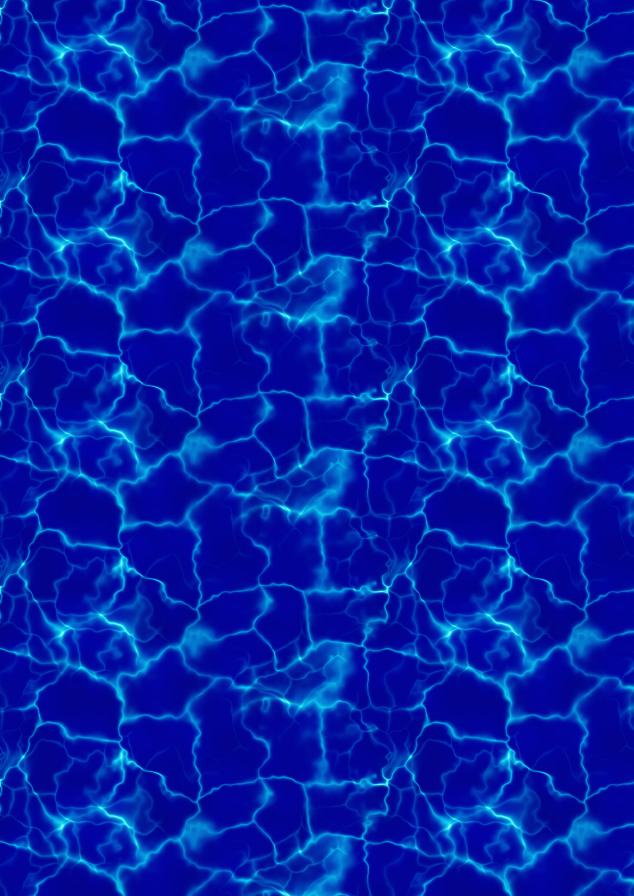
This texture is drawn by a Shadertoy shader. Its source:

```glsl
// Tiled water caustics: a warped web of cyan light over deep blue.

#define REPEATS vec2(1.637, 4.646) // tiles across and down
#define TILE vec2(2.0, 1.0)        // tile size in pattern units
#define WARP 0.30                  // bending of the filaments
#define COARSE 3.0                 // large cells per unit
#define FINE 6.0                   // small cells per unit
#define THIN 42.0                  // sharpness of narrow filaments
#define THICK 9.0                  // sharpness of broad filaments
#define FINE_GAIN 0.36             // brightness of the small web
#define SAMPLES 2                  // supersampling per axis

vec2 hash2(vec2 p) {
    vec3 q = fract(p.xyx * vec3(0.1031, 0.1030, 0.0973));
    q += dot(q, q.yzx + 33.33);
    return fract((q.xx + q.yz) * q.zy);
}

// Value noise that wraps at the tile border
float noise(vec2 p, float freq, float seed) {
    vec2 q = p * freq, c = floor(q), f = q - c;
    f = f * f * (3.0 - 2.0 * f);
    vec2 wrap = TILE * freq, c0 = mod(c, wrap) + seed, c1 = mod(c + 1.0, wrap) + seed;
    return mix(mix(hash2(c0).x, hash2(vec2(c1.x, c0.y)).x, f.x),
               mix(hash2(vec2(c0.x, c1.y)).x, hash2(c1).x, f.x), f.y);
}

float fbm(vec2 p, float freq, float seed) {
    float sum = 0.0, gain = 0.5;
    for (int i = 0; i < 4; i++) {
        sum += gain * noise(p, freq, seed + 17.0 * float(i));
        freq *= 2.0;
        gain *= 0.5;
    }
    return sum / 0.9375;
}

// Soft cell borders: 0 inside a cell, 1 on an edge, more at a junction
float web(vec2 p, float freq, float sharpness, float seed) {
    vec2 q = p * freq, cell = floor(q);
    float nearest = 0.0, total = 0.0;
    for (int j = -1; j <= 1; j++)
    for (int i = -1; i <= 1; i++) {
        vec2 c = cell + vec2(i, j);
        vec2 jitter = 0.85 * (hash2(mod(c, TILE * freq) + seed) - 0.5);
        vec2 r = c + 0.5 + jitter - q;
        float weight = exp(-sharpness * dot(r, r));
        nearest = max(nearest, weight);
        total += weight;
    }
    return 2.0 * (1.0 - nearest / total);
}

// Light gathered by the surface at one point
float caustic(vec2 p) {
    vec2 bend = vec2(fbm(p, 4.0, 3.0), fbm(p, 4.0, 91.0)) - 0.5;
    vec2 q = p + WARP * bend;
    float swell = smoothstep(0.32, 0.72, fbm(p, 3.0, 41.0));
    float power = smoothstep(0.25, 0.65, fbm(p, 4.0, 157.0));
    float patches = smoothstep(0.35, 0.68, fbm(p, 3.0, 211.0));

    float broad = web(q, COARSE, mix(THIN, THICK, swell), 7.0) * mix(0.25, 0.78, power);
    float wisps = web(q + 0.4 * WARP * bend.yx, FINE, mix(30.0, 12.0, patches), 63.0);
    wisps *= FINE_GAIN * patches;

    float grain = 0.6 + 0.8 * fbm(q, 14.0, 271.0);
    return (broad + wisps + 1.6 * broad * wisps) * grain;
}

// Deep blue through azure to cyan, with pale glints on top
vec3 waterColor(float light, float depth) {
    float t = min(light, 1.0);
    vec3 color = vec3(0.01 + 0.03 * t * t * t,
                      0.01 + 0.76 * t,
                      0.59 + 0.43 * t - 0.10 * t * t);
    color.b += 0.16 * (depth - 0.5) * (1.0 - t);
    return mix(color, vec3(0.45, 1.0, 0.98), smoothstep(0.95, 1.5, light));
}

void mainImage(out vec4 fragColor, in vec2 fragCoord) {
    vec3 color = vec3(0.0);
    for (int j = 0; j < SAMPLES; j++)
    for (int i = 0; i < SAMPLES; i++) {
        vec2 offset = (vec2(i, j) + 0.5) / float(SAMPLES) - 0.5;
        vec2 p = (fragCoord + offset) / iResolution.xy * REPEATS * TILE;
        color += waterColor(caustic(p), fbm(p, 5.0, 331.0));
    }
    fragColor = vec4(color / float(SAMPLES * SAMPLES), 1.0);
}
```
